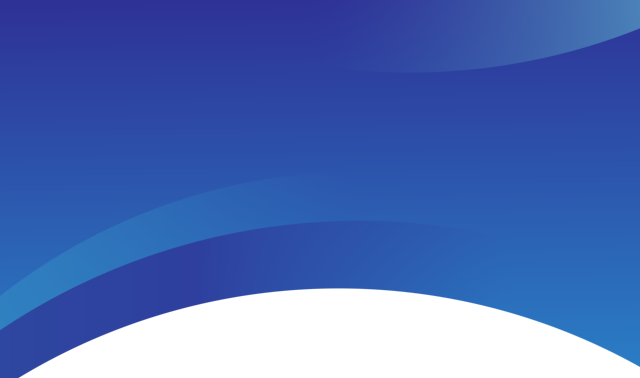
A Shadertoy shader for this background:

```glsl
// Blue gradient backdrop with a white hill, two curved bands behind it
// and a pale sheen in the upper right corner. Each shape is a large disc
// whose tint fades along x; lengths are in units of the canvas height.

const vec3 INDIGO    = vec3(0.180, 0.195, 0.590);
const vec3 AZURE     = vec3(0.165, 0.495, 0.775);
const vec3 BAND_DARK = vec3(0.180, 0.248, 0.620);
const vec3 BAND_PALE = vec3(0.190, 0.515, 0.755);
const vec3 SHEEN     = vec3(0.295, 0.515, 0.725);
const vec3 HILL      = vec3(1.0);

// Signed distance to a disc touching "tip"; side is 1 if the tip is its
// top and -1 if the tip is its bottom.
float discDistance(vec2 p, vec2 tip, float radius, float side) {
    return length(p - tip + vec2(0.0, side * radius)) - radius;
}

// Smooth coverage of a shape from its distance.
float coverage(float dist, float softness) {
    return 1.0 - smoothstep(-softness, softness, dist);
}

// Ramp from 0 at "start" to 1 at "end", bent by a power.
float ramp(float start, float end, float bend, float x) {
    return pow(clamp((x - start) / (end - start), 0.0, 1.0), bend);
}

void mainImage(out vec4 fragColor, in vec2 fragCoord) {
    vec2 p = fragCoord / iResolution.y;
    float softness = 0.8 / iResolution.y;

    // Sky: indigo above, azure below, slightly tilted
    float depth = 1.0 - p.y + 0.015 * (p.x - 0.85);
    vec3 color = mix(INDIGO, AZURE, clamp(depth, 0.0, 1.0));

    // Upper right sheen
    float sheen = coverage(discDistance(p, vec2(1.084, 0.808), 1.644, -1.0), softness);
    float sheenFade = ramp(0.80, 1.70, 1.5, p.x + 0.15 * (p.y - 1.0));
    color = mix(color, SHEEN, sheen * sheenFade);

    // Pale outer band, fading to the right
    float pale = coverage(discDistance(p, vec2(0.951, 0.546), 1.538, 1.0), softness);
    color = mix(color, BAND_PALE, pale * 0.85 * ramp(0.95, 0.0, 1.3, p.x));

    // Dark inner band, solid on the left and fading to the right;
    // the sky beneath it hides the pale band
    float dark = coverage(discDistance(p, vec2(0.951, 0.416), 1.706, 1.0), softness);
    vec3 darkTint = BAND_DARK + vec3(0.0, 0.03, 0.01) * ramp(0.50, 0.0, 1.0, p.x);
    color = mix(color, darkTint, dark * ramp(1.35, 0.52, 1.2, p.x));

    // White hill
    float hill = coverage(discDistance(p, vec2(0.896, 0.237), 1.633, 1.0), softness);
    color = mix(color, HILL, hill);

    fragColor = vec4(color, 1.0);
}
```
